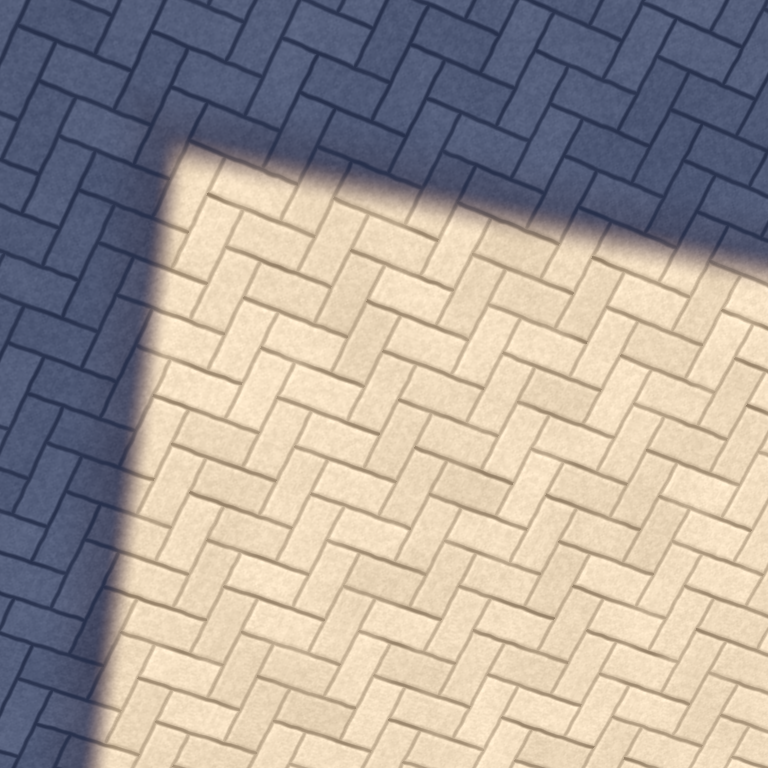
Write a WebGL 2 fragment shader that draws this texture.

```glsl
#version 300 es
precision highp float;
// Herringbone brick paving in slight perspective, sunlit inside the corner of a soft shadow.

uniform vec2 u_resolution;
out vec4 fragColor;

// Paving plane: homogeneous origin and steps down a column / across columns (y down)
const vec3 ORIGIN = vec3(0.0846, 0.0260, 1.0);
const vec3 STEP_DOWN = vec3(0.0273, 0.0738, 0.0099);
const vec3 STEP_ACROSS = vec3(0.1763, 0.0091, 0.0120);

// Shadow boundary: corner, slopes of both edges and penumbra half widths
const vec2 CORNER = vec2(0.228, 0.197);
const float LEFT_SLOPE = -0.130;
const float TOP_SLOPE = 0.205;
const float LEFT_BLUR = 0.022;
const float TOP_BLUR = 0.030;

// Colours
const vec3 SUN_STONE = vec3(0.940, 0.860, 0.745);
const vec3 SUN_JOINT = vec3(0.580, 0.500, 0.400);
const vec3 SHADE_STONE = vec3(0.318, 0.358, 0.470);
const vec3 SHADE_JOINT = vec3(0.145, 0.180, 0.285);
const vec3 SHADE_RIM = vec3(0.255, 0.265, 0.355);

// Stone finish, in brick widths
const float JOINT_CORE = 0.022;
const float JOINT_FADE = 0.085;
const float EDGE_WOBBLE = 0.030;
const float TONE_SPREAD = 0.055;
const float GRAIN = 0.050;

float hash(vec2 p) {
    return fract(sin(dot(p, vec2(127.1, 311.7))) * 43758.545);
}

float noise(vec2 p) {
    vec2 i = floor(p), f = fract(p);
    f = f * f * (3.0 - 2.0 * f);
    return mix(mix(hash(i), hash(i + vec2(1, 0)), f.x),
               mix(hash(i + vec2(0, 1)), hash(i + vec2(1, 1)), f.x), f.y);
}

// Inverse projection from canvas to paving, one unit per brick width
vec2 pavingCoords(vec2 c) {
    vec2 u = STEP_DOWN.xy - c * STEP_DOWN.z;
    vec2 v = STEP_ACROSS.xy - c * STEP_ACROSS.z;
    vec2 r = c * ORIGIN.z - ORIGIN.xy;
    float det = u.x * v.y - u.y * v.x;
    float down = (r.x * v.y - r.y * v.x) / det;
    float across = (u.x * r.y - u.y * r.x) / det;
    return vec2(down + 3.0 * across, down - across);
}

// Local position, size and cell of the 2:1 brick under p
void herringbone(vec2 p, out vec2 local, out vec2 size, out vec2 id) {
    vec2 cell = floor(p);
    float k = mod(cell.x - cell.y, 4.0);
    vec2 offset = k < 0.5 || k > 2.5 ? vec2(0) : (k < 1.5 ? vec2(1, 0) : vec2(0, 1));
    size = k < 1.5 ? vec2(2, 1) : vec2(1, 2);
    local = fract(p) + offset;
    id = cell - offset;
}

float line(float d, float aa) {
    return 1.0 - smoothstep(JOINT_CORE - aa, JOINT_FADE + aa, d);
}

void main() {
    vec2 c = gl_FragCoord.xy / u_resolution;
    c.y = 1.0 - c.y;
    vec2 p = pavingCoords(c) + vec2(1.0, 0.5);
    float aa = 6.0 / min(u_resolution.x, u_resolution.y);

    // Bricks with slightly worn edges
    vec2 wobble = vec2(noise(p * 4.0), noise(p * 4.0 + 37.0)) - 0.5;
    vec2 local, size, id;
    herringbone(p + wobble * EDGE_WOBBLE, local, size, id);
    vec2 farEdge = size - local;
    float sideJoint = line(min(local.x, farEdge.x), aa);
    float levelJoint = line(min(local.y, farEdge.y), aa);
    float joint = max(sideJoint, levelJoint);

    // Surface tone: per brick, broad stains and fine grain
    float tone = (hash(id) - 0.5) * TONE_SPREAD;
    tone += (noise(p * 0.8 + 11.0) - 0.5) * 0.035;
    tone += (noise(p * 9.0) + noise(p * 19.0) - 1.0) * GRAIN;

    // Sunlit stone: strong level joints, faint side joints, bright upper left rims
    float wear = mix(0.55, 1.0, noise(p * 1.3 + 5.0));
    float castJoint = max(levelJoint * wear, sideJoint * 0.48);
    castJoint = max(castJoint, 0.45 * wear * (1.0 - smoothstep(0.03, 0.15, farEdge.y)));
    float rimDist = min(local.x, local.y);
    float rim = smoothstep(0.05, 0.10, rimDist) * (1.0 - smoothstep(0.11, 0.20, rimDist));
    vec3 sun = mix(SUN_STONE + tone + rim * 0.035, SUN_JOINT, castJoint);

    // Signed distances into the sunlit corner
    float inLeft = c.x - CORNER.x - LEFT_SLOPE * (c.y - CORNER.y);
    float inTop = c.y - CORNER.y - TOP_SLOPE * (c.x - CORNER.x);
    float lit = smoothstep(-LEFT_BLUR, LEFT_BLUR, inLeft)
              * smoothstep(-TOP_BLUR, TOP_BLUR, inTop);

    // Shaded stone, duskier beside the light
    float nearLight = smoothstep(-0.10, 0.0, min(inLeft, inTop));
    vec3 shade = mix(SHADE_STONE, SHADE_RIM, nearLight * 0.8) + tone * 0.75;
    shade = mix(shade, SHADE_JOINT, joint * mix(0.6, 0.95, wear));

    // Warm penumbra: red arrives first, blue last
    vec3 light = pow(vec3(lit), vec3(0.95, 1.10, 1.30));
    fragColor = vec4(clamp(mix(shade, sun, light), 0.0, 1.0), 1.0);
}
```
